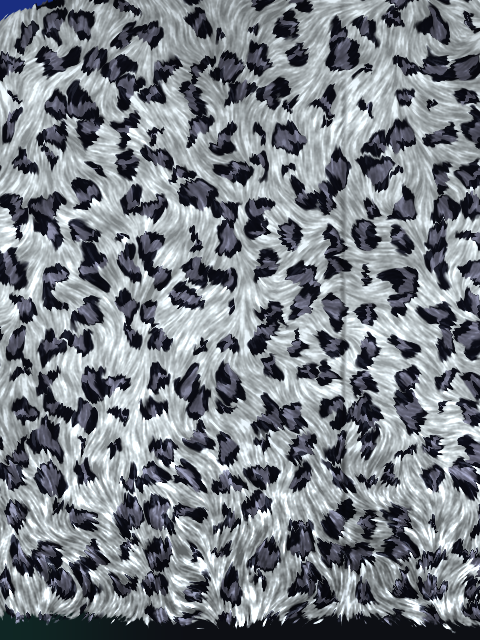
Give the GLSL for this texture, as a Shadertoy shader.

```glsl
// Plush snow-leopard fabric: broken dark rosettes with violet-grey centres.
// Noise is smeared along a combing direction to make hairs, and the hairs
// then drag the print, so that its edges turn ragged; folds shade the cloth.

vec3 hash3(vec2 p) {
    vec3 q = fract(p.xyx * vec3(0.1031, 0.1030, 0.0973));
    q += dot(q, q.yxz + 33.33);
    return fract((q.xxy + q.yzz) * q.zyx);
}

float noise(vec2 p) {
    vec2 i = floor(p), f = fract(p);
    f = f * f * (3.0 - 2.0 * f);
    return mix(mix(hash3(i).x, hash3(i + vec2(1, 0)).x, f.x),
               mix(hash3(i + vec2(0, 1)).x, hash3(i + vec2(1, 1)).x, f.x), f.y);
}

float fbm(vec2 p) {
    return 0.55 * noise(p) + 0.3 * noise(p * 2.1 + 7.3) + 0.15 * noise(p * 4.3 + 3.1);
}

// Direction in which the pile is combed
vec2 combing(vec2 p) {
    float angle = -1.1 + 3.2 * (noise(p * 5.0 + 4.0) - 0.5) + 1.8 * (noise(p * 15.0) - 0.5);
    return vec2(cos(angle), sin(angle));
}

// Hairs: fine and clumped noise averaged along the combing direction
float hairs(vec2 p, vec2 dir) {
    float sum = 0.0;
    for (int i = 0; i < 11; i++) {
        vec2 s = p + dir * (float(i) - 5.0) * 0.0024;
        sum += 0.65 * noise(s * 250.0) + 0.35 * noise(s * 95.0 + 11.0);
    }
    return clamp(0.5 + (sum / 11.0 - 0.5) * 3.2, 0.0, 1.0);
}

// Signed distances, in cells: x to the dark rings, y to the grey centres
vec2 rosettes(vec2 p) {
    p += 0.42 * (vec2(noise(p * 2.3), noise(p * 2.3 + 31.0)) - 0.5);
    vec2 cell = floor(p), nearest = vec2(1.0);
    for (int y = -1; y <= 1; y++)
    for (int x = -1; x <= 1; x++) {
        vec2 id = cell + vec2(x, y);
        vec3 h = hash3(id + 17.0), k = hash3(id + 71.0);
        vec2 q = p - id - 0.5 - 0.5 * (h.xy - 0.5);
        float turn = (h.z - 0.5) * 2.4;
        q = mat2(cos(turn), -sin(turn), sin(turn), cos(turn)) * q;
        q *= vec2(1.2, 0.88);
        float a = atan(q.y, q.x), r = length(q);
        float radius = k.x < 0.2 ? 0.1 : mix(0.22, 0.36, k.y);
        radius *= 1.0 + 0.14 * sin(a * 3.0 + 6.28 * k.z);
        float thick = 0.075 + 0.065 * sin(a * 2.0 + 6.28 * h.x)
                    + 0.055 * sin(a * 3.0 + 6.28 * h.y);
        nearest = min(nearest, vec2(abs(r - radius) - thick, r - radius));
    }
    return nearest;
}

void mainImage(out vec4 fragColor, in vec2 fragCoord) {
    vec2 p = fragCoord / iResolution.x;
    float top = iResolution.y / iResolution.x;
    vec2 dir = combing(p);
    float hair = hairs(p, dir);
    float shaggy = 1.0 - smoothstep(0.1, 0.6, p.y);

    // Print, dragged along the hairs
    vec2 dragged = p + dir * (hair - 0.5) * mix(0.013, 0.024, shaggy);
    vec2 spot = rosettes(dragged / 0.073);
    vec3 cream = vec3(0.75, 0.785, 0.80);
    vec3 violetGrey = vec3(0.38, 0.385, 0.455);
    vec3 black = vec3(0.045, 0.05, 0.085);
    vec3 col = mix(violetGrey, cream, smoothstep(-0.04, 0.05, spot.y));
    col = mix(black, col, smoothstep(-0.035, 0.045, spot.x));

    // Folds, with diagonal wrinkles left of the middle
    float fold = 0.72 + 0.5 * fbm(p * vec2(4.0, 5.0) + 2.0);
    vec2 w = p - vec2(0.2, 0.82);
    float wrinkle = sin(dot(w, vec2(-32.0, 62.0)) + 5.0 * noise(p * 6.0));
    fold += 0.13 * wrinkle * exp(-dot(w, w) * 22.0);
    fold *= mix(0.82, 1.0, smoothstep(0.0, 0.35, p.y));
    fold *= 1.0 - 0.14 * smoothstep(top - 0.35, top, p.y);

    // Hair shading and bright tips
    col *= fold * (1.0 + (hair - 0.5) * mix(0.5, 0.85, shaggy));
    float tips = smoothstep(0.62, 0.95, hair);
    col += vec3(0.15, 0.16, 0.18) * tips * mix(0.4, 1.2, shaggy);

    // Vertical seam
    float seam = abs(p.x - 0.715 - 0.006 * (noise(p * 18.0) - 0.5) - 0.006 * (hair - 0.5));
    col *= 1.0 - 0.5 * noise(p * 9.0 + 5.0) * (1.0 - smoothstep(0.001, 0.008, seam));

    // Dark ground under the lower hem, blue cloth at the upper left corner
    float hem = p.y - 0.015 - 0.045 * noise(vec2(p.x * 5.0, 2.0)) + 0.025 * (hair - 0.5);
    vec3 ground = mix(vec3(0.06, 0.15, 0.14), vec3(0.05, 0.06, 0.08), smoothstep(0.0, 0.4, p.x));
    col = mix(ground, col, smoothstep(-0.004, 0.006, hem));
    float corner = p.x + 2.5 * (top - p.y) - 0.1 + 0.03 * (hair - 0.5);
    col = mix(vec3(0.1, 0.18, 0.5), col, smoothstep(-0.006, 0.006, corner));

    fragColor = vec4(clamp(col, 0.0, 1.0), 1.0);
}
```
